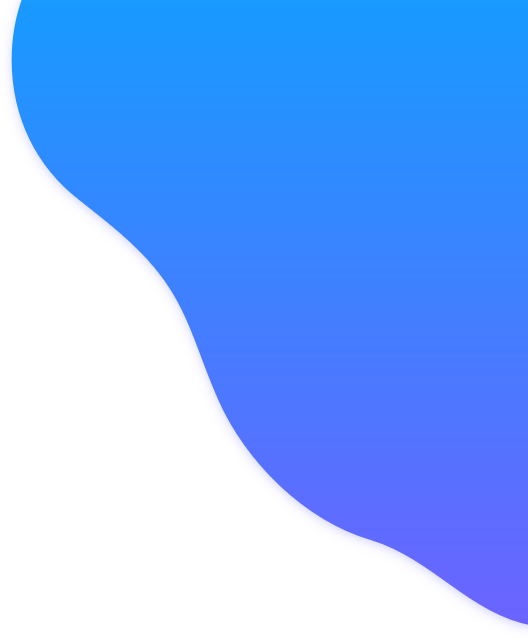
A Shadertoy shader for this background:

```glsl
const int CURVES = 6;
const int STEPS = 16;

// Chained cubic control points, in canvas heights from the top left
const vec2 outline[19] = vec2[19](
    vec2(0.0911, -0.0911), vec2(0.0417, -0.0417), vec2(0.0182, 0.0234),
    vec2(0.0182, 0.0938), vec2(0.0182, 0.1823), vec2(0.0560, 0.2604),
    vec2(0.1237, 0.3125), vec2(0.1758, 0.3542), vec2(0.2344, 0.3971),
    vec2(0.2721, 0.4622), vec2(0.3008, 0.5117), vec2(0.3125, 0.5599),
    vec2(0.3411, 0.6250), vec2(0.3828, 0.7201), vec2(0.4753, 0.8138),
    vec2(0.5794, 0.8438), vec2(0.6771, 0.8737), vec2(0.7331, 0.9596),
    vec2(0.8333, 0.9779));

vec2 cubic(vec2 a, vec2 b, vec2 c, vec2 d, float t) {
    float s = 1.0 - t;
    return s * s * s * a + 3.0 * s * s * t * b + 3.0 * s * t * t * c + t * t * t * d;
}

float segmentDistance(vec2 p, vec2 a, vec2 b) {
    vec2 ab = b - a;
    return length(p - a - ab * clamp(dot(p - a, ab) / dot(ab, ab), 0.0, 1.0));
}

// Signed distance to the wavy edge, negative on its right side
float blobDistance(vec2 p) {
    float nearest = 10.0;
    float side = 1.0;
    vec2 a = outline[0];
    for (int i = 0; i < CURVES; i++) {
        int k = 3 * i;
        for (int j = 1; j <= STEPS; j++) {
            float t = float(j) / float(STEPS);
            vec2 b = cubic(outline[k], outline[k + 1], outline[k + 2], outline[k + 3], t);
            nearest = min(nearest, segmentDistance(p, a, b));
            // A leftward ray that crosses the edge flips the side
            if ((a.y <= p.y) != (b.y <= p.y)) {
                float crossing = mix(a.x, b.x, (p.y - a.y) / (b.y - a.y));
                if (crossing < p.x) side = -side;
            }
            a = b;
        }
    }
    return side * nearest;
}

void mainImage(out vec4 fragColor, in vec2 fragCoord) {
    float pixel = 1.0 / iResolution.y;
    vec2 p = vec2(fragCoord.x, iResolution.y - fragCoord.y) * pixel;

    // Soft shadow, dropped slightly below the blob
    float shadowDistance = blobDistance(p - vec2(0.0, 0.004));
    float shadow = 0.3 / (1.0 + exp(shadowDistance * 215.0));
    vec3 color = mix(vec3(1.0), vec3(0.42, 0.43, 1.0), shadow);

    // Vertical gradient from sky blue to violet
    vec3 skyBlue = vec3(0.092, 0.604, 1.0);
    vec3 violet = vec3(0.424, 0.388, 1.0);
    vec3 fill = mix(skyBlue, violet, clamp(p.y / 0.976, 0.0, 1.0));

    float coverage = clamp(0.5 - blobDistance(p) / pixel, 0.0, 1.0);
    fragColor = vec4(mix(color, fill, coverage), 1.0);
}
```
